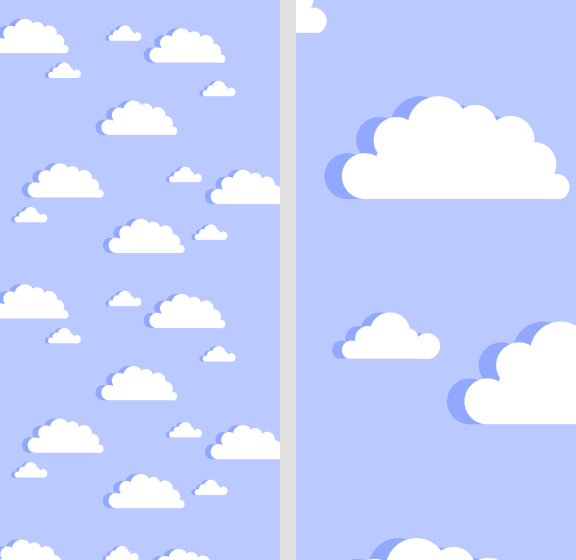
Left: the whole. Right: its middle third, enlarged.
Reproduce this pattern procedurally as a Shadertoy shader.

```glsl
// Puffs as (centre x, centre y, radius), from the left end of the flat base
const vec3 BIG_PUFFS[10] = vec3[](
    vec3(10.5, 10.5, 10.5), vec3(25, 27, 10.5), vec3(44, 33, 14), vec3(61, 33, 10),
    vec3(77, 27, 11), vec3(88, 16, 10), vec3(98, 5.5, 6),
    vec3(30, 15, 15), vec3(50, 18, 20), vec3(72, 16, 16));
const vec3 SMALL_PUFFS[5] = vec3[](
    vec3(4.3, 4, 4.3), vec3(12, 9, 6), vec3(22, 12, 9.2), vec3(30, 9, 5), vec3(39, 5.8, 5.9));

// Base corners in one band: three from the upper group, three from the lower
const vec2 BIG_BASES[6] = vec2[](
    vec2(-10, 73), vec2(205, 86), vec2(139, 185),
    vec2(38, 271), vec2(289, 280), vec2(149, 347));
const vec2 SMALL_BASES[6] = vec2[](
    vec2(149, 56), vec2(66, 107), vec2(278, 132),
    vec2(20, 305), vec2(232, 250), vec2(267, 329));

float box(vec2 p, vec2 centre, vec2 halfSize) {
    vec2 q = abs(p - centre) - halfSize;
    return length(max(q, 0.0)) + min(max(q.x, q.y), 0.0);
}

float bigCloud(vec2 p) {
    float d = box(p, vec2(54, 5), vec2(43.5, 5));
    for (int i = 0; i < 10; i++)
        d = min(d, length(p - BIG_PUFFS[i].xy) - BIG_PUFFS[i].z);
    return max(d, -p.y);
}

float smallCloud(vec2 p) {
    float d = box(p, vec2(21.5, 4), vec2(17.5, 4));
    for (int i = 0; i < 5; i++)
        d = min(d, length(p - SMALL_PUFFS[i].xy) - SMALL_PUFFS[i].z);
    return max(d, -p.y);
}

// Upper groups sit slightly unevenly from band to band; lower groups are regular
vec2 bandOffset(int band, bool upper) {
    float n = float(band);
    if (!upper) return vec2(0, 350.0 * n);
    return vec2(band == 2 ? -4.0 : 0.0, 350.0 * n + 14.0 * min(n, 1.0));
}

void mainImage(out vec4 fragColor, in vec2 fragCoord) {
    // The canvas is 384 units wide, with y measured down from the top
    float pixel = 384.0 / iResolution.x;
    vec2 p = vec2(fragCoord.x, iResolution.y - fragCoord.y) * pixel;

    // Nearest cloud and nearest shadow over all bands
    float cloud = 1e3, shadow = 1e3;
    for (int band = 0; band < 3; band++) {
        for (int i = 0; i < 6; i++) {
            vec2 offset = bandOffset(band, i < 3);
            vec2 big = (p - offset - BIG_BASES[i]) * vec2(1, -1);
            vec2 small = (p - offset - SMALL_BASES[i]) * vec2(1, -1);
            cloud = min(cloud, min(bigCloud(big), smallCloud(small)));
            shadow = min(shadow, min(bigCloud(big + vec2(8, 0)), smallCloud(small + vec2(4.5, 0))));
        }
    }

    // Sky, then shadows, then clouds
    vec3 color = vec3(0.73, 0.79, 1.0);
    color = mix(color, vec3(0.57, 0.66, 1.0), clamp(0.5 - shadow / pixel, 0.0, 1.0));
    color = mix(color, vec3(1), clamp(0.5 - cloud / pixel, 0.0, 1.0));
    fragColor = vec4(color, 1);
}
```
